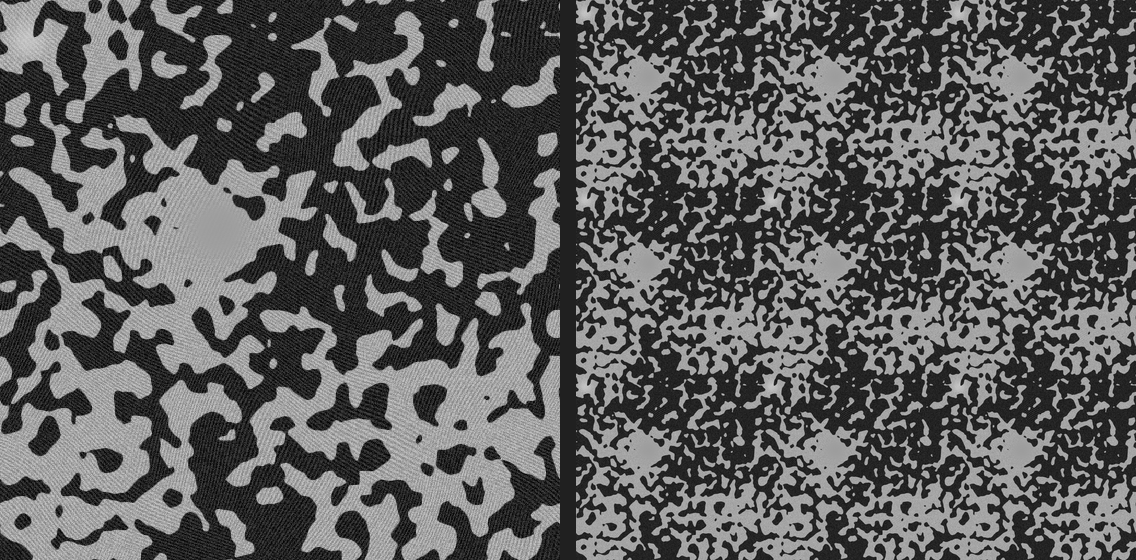
Left: one tile. Right: repeated 3 by 3.
This texture is drawn by a Shadertoy shader. Its source:

```glsl
// Tiling two-tone camouflage of dark and light grey blobs with a fine woven grain
#define BLOBS 20.0
#define FINE_BLOBS 41.0
#define REGIONS 3.0
#define BIAS -0.05
#define WEAVE_BEND 14.0
#define GRAIN_CELLS 512.0
#define GRAIN_CONTRAST 0.115
#define DARK_GREY 0.138
#define LIGHT_GREY 0.646

const float TAU = 6.2831853;

// Integer hash, 0 to 1
float hash(vec2 cell, float seed) {
    uvec3 q = uvec3(cell, seed) * uvec3(1597334673u, 3812015801u, 2798796415u);
    uint n = q.x ^ q.y ^ q.z;
    n = (n ^ (n >> 16)) * 2146121005u;
    n = (n ^ (n >> 15)) * 2221713035u;
    return float((n ^ (n >> 16)) >> 8) / 16777216.0;
}

float corner(vec2 cell, vec2 offset, float period, float seed) {
    float angle = TAU * hash(mod(cell, period), seed);
    return dot(vec2(cos(angle), sin(angle)), offset);
}

// Gradient noise that wraps after one canvas
float noise(vec2 p, float period, float seed) {
    p *= period;
    vec2 i = floor(p), f = p - i;
    vec2 u = f * f * f * (f * (f * 6.0 - 15.0) + 10.0);
    vec2 e = vec2(1.0, 0.0);
    float low = mix(corner(i, f, period, seed), corner(i + e, f - e, period, seed), u.x);
    float high = mix(corner(i + e.yx, f - e.yx, period, seed),
                     corner(i + 1.0, f - 1.0, period, seed), u.x);
    return mix(low, high, u.y);
}

// Soft round spot on the wrapped canvas
float spot(vec2 p, vec2 centre, float radius) {
    vec2 d = fract(p - centre + 0.5) - 0.5;
    return exp(-dot(d, d) / (radius * radius));
}

// Positive inside the light blobs
float blobField(vec2 p) {
    vec2 warp = vec2(noise(p, 13.0, 1.0), noise(p, 13.0, 2.0));
    vec2 q = p + 0.022 * warp;
    float field = noise(q, BLOBS, 3.0) + 0.3 * noise(q, FINE_BLOBS, 4.0);
    field += 0.35 * noise(p, REGIONS, 5.0) - 0.08 * cos(TAU * (p.y - 0.82));
    field += 0.6 * spot(p, vec2(0.39, 0.59), 0.09);
    field += 0.5 * spot(p, vec2(0.05, 0.93), 0.04);
    return field + BIAS;
}

// Bent fine stripes in two directions, mixed with speckle
float weave(vec2 p) {
    float bend = WEAVE_BEND * noise(p, REGIONS, 6.0);
    float steep = sin(TAU * (dot(p, vec2(157.0, -62.0)) + bend));
    float flat_ = sin(TAU * (dot(p, vec2(84.0, 143.0)) - bend));
    float choice = smoothstep(-0.15, 0.15, noise(p, 4.0, 7.0));
    float speckle = 2.0 * hash(floor(p * GRAIN_CELLS), 8.0) - 1.0;
    return 0.55 * mix(steep, flat_, choice) + 0.6 * speckle;
}

void mainImage(out vec4 fragColor, in vec2 fragCoord) {
    vec2 p = fract(fragCoord / iResolution.xy);

    // Blobs with crisp, one-pixel edges
    float field = blobField(p);
    float light = clamp(field / max(fwidth(field), 1e-4) + 0.5, 0.0, 1.0);
    float grey = mix(DARK_GREY, LIGHT_GREY, light);

    // Worn spots: one smooth, one shiny
    float smoothSpot = spot(p, vec2(0.39, 0.59), 0.06);
    float shinySpot = spot(p, vec2(0.05, 0.93), 0.035);
    float worn = clamp(1.3 * smoothSpot + 0.7 * shinySpot, 0.0, 0.95);
    grey += light * (0.12 * shinySpot - 0.03 * smoothSpot);

    // Grain
    grey += GRAIN_CONTRAST * (1.0 - worn) * weave(p);
    fragColor = vec4(vec3(clamp(grey, 0.0, 1.0)), 1.0);
}
```
